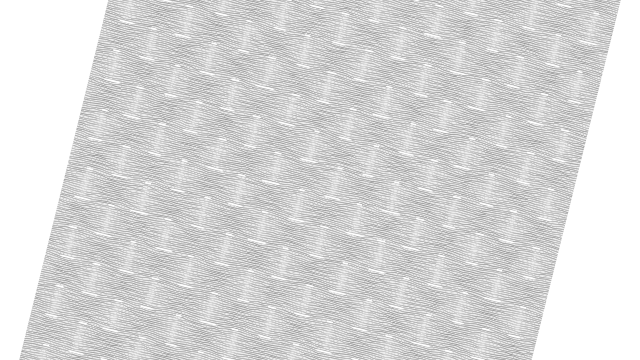
Write a Shadertoy shader that draws this pattern.

```glsl
// Tilted grey cloth panel: a checkered basket weave drawn with fine wavy threads.
#define TILT 0.2428        // panel rotation in radians
#define PANEL_WIDTH 1.3817 // panel width in canvas heights
#define PITCH 0.0841       // weave cell size in canvas heights
#define SHIFT vec2(0.5, -1.03)
#define THREADS 15.0       // threads per cell
#define BULGE 0.09         // spread of threads at raised cells
#define COVER 0.35         // share of a thread spacing that is inked
#define WOBBLE 0.55        // thread waviness in thread spacings
#define INK 0.56
#define PAPER 0.93
#define PI 3.14159265

float hash(vec2 p) {
    return fract(sin(dot(p, vec2(12.9898, 78.233))) * 43758.5453);
}

// Smooth noise along one thread
float threadNoise(float x, float id) {
    float cell = floor(x), t = fract(x);
    t = t * t * (3.0 - 2.0 * t);
    return mix(hash(vec2(cell, id)), hash(vec2(cell + 1.0, id)), t);
}

// Share of a window of size soft at distance d that a line covers
float lineCover(float d, float halfWidth, float soft) {
    float top = min(halfWidth, d + 0.5 * soft);
    float bottom = max(-halfWidth, d - 0.5 * soft);
    return max(0.0, top - bottom) / soft;
}

// Short open slit where a raised cell meets its neighbour
float slit(vec2 cloth, float px) {
    vec2 id = vec2(floor(cloth.x + 0.5), floor(cloth.y));
    vec2 q = cloth - id - vec2(0.0, 0.5);
    float raisedAbove = mod(id.x + id.y + 1.0, 2.0) < 0.5 ? 1.0 : 0.0;
    float reach = mix(0.14, 0.30, raisedAbove) * (0.75 + 0.5 * hash(id));
    q.x += 0.12 * (hash(id + 7.3) - 0.5);
    float taper = 1.0 - smoothstep(0.6 * reach, reach, abs(q.x));
    return lineCover(abs(q.y), 0.027 * taper, px);
}

// Grey level of the cloth; px is one pixel measured in cells
float clothShade(vec2 cloth, float px) {
    // Raised cells sit where the column and row sum is even
    float raise = cos(PI * cloth.x) * cos(PI * cloth.y);
    float spread = BULGE / PI * cos(PI * cloth.x) * sin(PI * cloth.y);

    // Threads fan out slightly over raised cells and sway on their own
    float phase = (cloth.y - spread) * THREADS;
    float id = floor(phase);
    float sway = threadNoise(cloth.x * 4.5 + 40.0 * hash(vec2(id, 3.1)), id) - 0.5;
    float dist = abs(fract(phase) - 0.5 - WOBBLE * sway);

    // Narrow glint across the middle of each raised cell
    vec2 cell = floor(cloth + 0.5);
    vec2 q = cloth - cell;
    float even = mod(cell.x + cell.y, 2.0) < 0.5 ? 1.0 : 0.0;
    float glint = even * exp(-q.x * q.x / 0.012) * (1.0 - smoothstep(0.38, 0.5, abs(q.y)));

    // Thread width varies with height, glint and wear
    float wear = 0.75 + 0.5 * threadNoise(cloth.x * 5.0, id + 91.0);
    float halfWidth = 0.5 * COVER * (1.0 - 0.23 * raise - 0.36 * glint) * wear;
    float soft = 1.2 * px * THREADS;
    float ink = lineCover(dist, halfWidth, soft) + lineCover(1.0 - dist, halfWidth, soft);

    return mix(mix(PAPER, INK, min(ink, 1.0)), 1.0, slit(cloth, px));
}

void mainImage(out vec4 fragColor, in vec2 fragCoord) {
    float pixel = 1.0 / iResolution.y;
    vec2 p = (fragCoord - 0.5 * iResolution.xy) * pixel;

    // Rotate into the panel frame
    float c = cos(TILT), s = sin(TILT);
    vec2 panel = vec2(c * p.x - s * p.y, s * p.x + c * p.y);

    float shade = clothShade(panel / PITCH + SHIFT, pixel / PITCH);
    float inside = clamp((0.5 * PANEL_WIDTH - abs(panel.x)) / pixel + 0.5, 0.0, 1.0);
    fragColor = vec4(vec3(mix(1.0, shade, inside)), 1.0);
}
```
